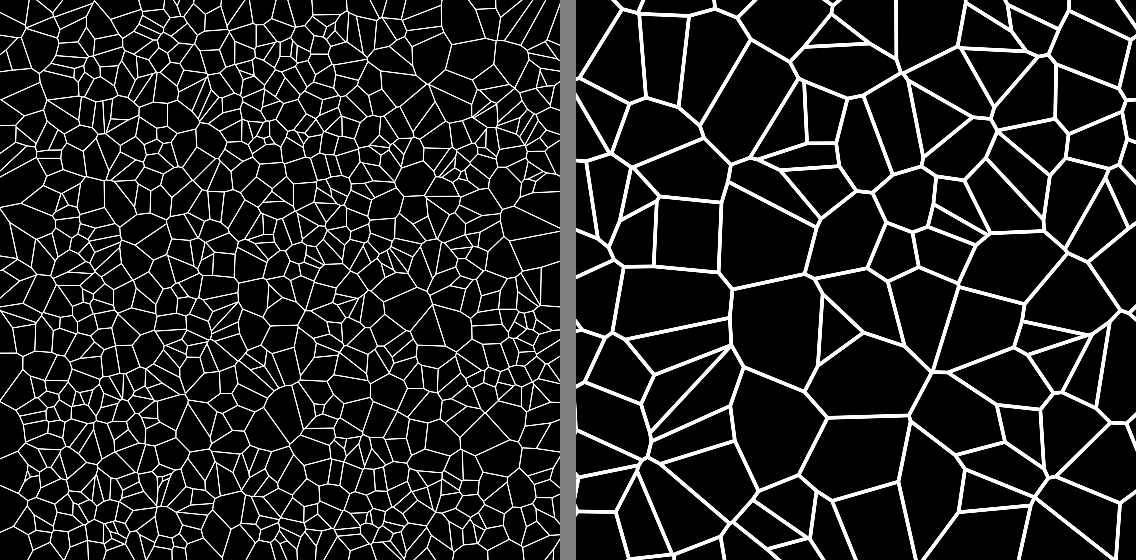
Left: the whole. Right: its middle third, enlarged.
This pattern is drawn by a WebGL 2 fragment shader. Its source:

```glsl
#version 300 es
precision highp float;
// Draws a web of thin white borders between irregular black Voronoi cells.

uniform vec2 u_resolution;
out vec4 fragColor;

const float GRID = 20.0;          // buckets along the canvas height
const int REACH = 2;              // buckets searched on each side
const int MAX_SEEDS = 4;          // most seeds held by one bucket
const float LINE_WIDTH = 0.0023;  // in canvas heights
const float EDGE_SOFTNESS = 0.35; // in pixels
const vec3 CELL_COLOR = vec3(0.0);
const vec3 LINE_COLOR = vec3(1.0);

float hash(vec2 p) {
    return fract(sin(dot(p, vec2(127.1, 311.7))) * 43758.5453);
}

vec2 hash2(vec2 p) {
    return vec2(hash(p), hash(p + vec2(53.7, 19.3)));
}

// Uneven seed counts give clusters and gaps; outside the canvas there are none.
int seedCount(vec2 bucket, vec2 extent) {
    bool outside = any(lessThan(bucket, vec2(0.0))) || any(greaterThanEqual(bucket, extent));
    return outside ? 0 : int(hash(bucket + 7.31) * float(MAX_SEEDS + 1));
}

vec2 seedPosition(vec2 bucket, int index) {
    return bucket + hash2(bucket + float(index + 1) * vec2(37.2, 91.7));
}

// Offset from p to the closest seed.
vec2 nearestSeed(vec2 p, vec2 extent) {
    vec2 nearest = vec2(100.0);
    for (int y = -REACH; y <= REACH; y++) {
        for (int x = -REACH; x <= REACH; x++) {
            vec2 bucket = floor(p) + vec2(x, y);
            int count = seedCount(bucket, extent);
            for (int i = 0; i < count; i++) {
                vec2 offset = seedPosition(bucket, i) - p;
                if (dot(offset, offset) < dot(nearest, nearest)) nearest = offset;
            }
        }
    }
    return nearest;
}

// Distance from p to the closest bisector between its own seed and another.
float borderDistance(vec2 p, vec2 nearest, vec2 extent) {
    float closest = 100.0;
    for (int y = -REACH; y <= REACH; y++) {
        for (int x = -REACH; x <= REACH; x++) {
            vec2 bucket = floor(p) + vec2(x, y);
            int count = seedCount(bucket, extent);
            for (int i = 0; i < count; i++) {
                vec2 offset = seedPosition(bucket, i) - p;
                vec2 between = offset - nearest;
                float gap = length(between);
                if (gap > 0.0001) {
                    closest = min(closest, dot(0.5 * (offset + nearest), between / gap));
                }
            }
        }
    }
    return closest;
}

// Coverage of a line of the given width at a distance from its centre.
float lineMask(float dist, float width, float softness) {
    return 1.0 - smoothstep(0.5 * width - softness, 0.5 * width + softness, dist);
}

void main() {
    vec2 extent = GRID * u_resolution / u_resolution.y;
    vec2 p = GRID * gl_FragCoord.xy / u_resolution.y;

    vec2 nearest = nearestSeed(p, extent);
    float dist = borderDistance(p, nearest, extent) / GRID;

    float line = lineMask(dist, LINE_WIDTH, EDGE_SOFTNESS / u_resolution.y);
    fragColor = vec4(mix(CELL_COLOR, LINE_COLOR, line), 1.0);
}
```
